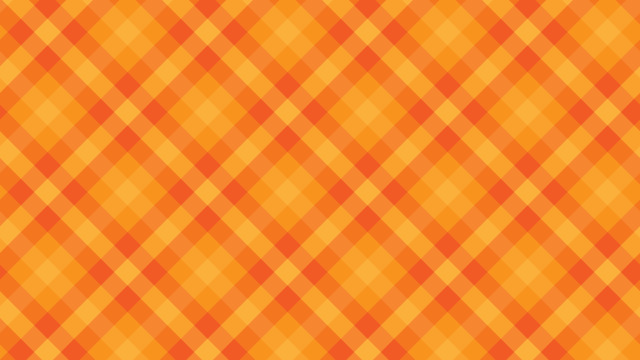
Reproduce this pattern procedurally as a WebGL 2 fragment shader.

```glsl
#version 300 es
precision highp float;
// Diagonal gingham plaid in oranges: two crossing sets of light, medium and dark bands.

uniform vec2 u_resolution;
out vec4 fragColor;

// Weights of the light (x), medium (y) and dark (z) band at t; one repeat per unit, six bands.
vec3 bandWeights(float t, float soft) {
    float d = abs(fract(t + 0.5) - 0.5) * 6.0;
    vec3 passed = smoothstep(-soft, soft, d - vec3(0.5, 1.5, 2.5));
    float medium = passed.x - passed.y;
    float dark = passed.y - passed.z;
    return vec3(1.0 - medium - dark, medium, dark);
}

void main() {
    // Four repeats across the width, centred on a large pale diamond
    vec2 p = gl_FragCoord.xy / u_resolution.x * 4.0 - vec2(0.797, 0.0495);
    float soft = 24.0 / u_resolution.x;

    // Bands along both diagonals
    vec3 a = bandWeights(p.x + p.y, soft);
    vec3 b = bandWeights(p.x - p.y, soft);

    // One colour for each pair of crossing bands
    vec3 paleYellow = vec3(0.984, 0.690, 0.232);
    vec3 golden = vec3(0.980, 0.633, 0.178);
    vec3 amber = vec3(0.972, 0.580, 0.118);
    vec3 salmon = vec3(0.965, 0.525, 0.185);
    vec3 orange = vec3(0.957, 0.466, 0.127);
    vec3 vermilion = vec3(0.946, 0.353, 0.143);

    vec3 color = a.x * b.x * paleYellow
               + a.y * b.y * amber
               + a.z * b.z * vermilion
               + (a.x * b.y + a.y * b.x) * golden
               + (a.x * b.z + a.z * b.x) * salmon
               + (a.y * b.z + a.z * b.y) * orange;
    fragColor = vec4(color, 1.0);
}
```
